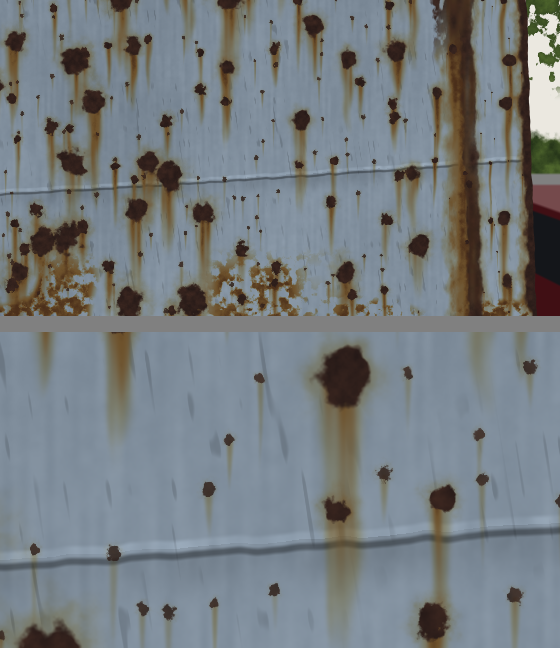
Top, the full canvas; bottom, a detail of the centre.
A Shadertoy shader for this texture:

```glsl
float hash(vec2 p) {
    vec3 q = fract(p.xyx * 0.1031);
    q += dot(q, q.yzx + 33.33);
    return fract((q.x + q.y) * q.z);
}

float noise(vec2 p) {
    vec2 i = floor(p), f = fract(p);
    f = f * f * (3.0 - 2.0 * f);
    return mix(mix(hash(i), hash(i + vec2(1, 0)), f.x),
               mix(hash(i + vec2(0, 1)), hash(i + vec2(1, 1)), f.x), f.y);
}

float fbm(vec2 p) {
    float sum = 0.0, amp = 0.533;
    for (int i = 0; i < 4; i++) {
        sum += amp * noise(p);
        p = p * 2.03 + 17.3;
        amp *= 0.5;
    }
    return sum;
}

float cover(float a, float b) { return 1.0 - (1.0 - a) * (1.0 - b); }

// Scattered scabs with drips below them: x = dark scab, y = stain
vec2 rustSpots(vec2 p, vec2 cell, float size, float share, float drip, float seed) {
    vec2 rust = vec2(0.0), home = floor(p / cell);
    float ragged = (fbm(p * 1.6 / size + seed) - 0.5) * 1.3;
    float strands = mix(0.4, 1.2, noise(vec2(p.x * 95.0, p.y * 4.0 + seed)));
    float sway = (noise(vec2(p.x * 9.0, p.y * 14.0) + seed) - 0.5) * size * 0.4;
    for (int row = -1; row <= 2; row++)
    for (int col = -1; col <= 1; col++) {
        vec2 id = home + vec2(col, row), key = id + 50.0 + seed;
        float columnShare = share * mix(0.45, 1.4, hash(vec2(key.x, seed)));
        if (hash(key) > columnShare) continue;
        vec2 jitter = vec2(hash(key + 11.7), hash(key + 23.1));
        vec2 centre = (id + 0.15 + 0.7 * jitter) * cell;
        float radius = size * mix(0.55, 1.0, hash(key + 37.9));
        radius *= mix(1.0, 0.45, smoothstep(1.25, 1.45, centre.x));
        vec2 d = p - centre;
        float dist = length(d * vec2(1.0, 0.88)) / radius + ragged;
        float fall = clamp(-d.y / (drip * mix(0.45, 1.0, hash(key + 5.3))), 0.0, 1.0);
        float across = (d.x + sway) / (radius * mix(0.95, 0.5, fall));
        float streak = exp(-across * across * 1.3) * pow(1.0 - fall, 0.8);
        streak *= smoothstep(0.6, -0.4, d.y / radius) * strands;
        float halo = 0.6 * exp(-0.55 * dist * dist);
        rust.x = max(rust.x, smoothstep(1.12, 0.8, dist));
        rust.y = cover(rust.y, clamp(max(streak, halo), 0.0, 1.0));
    }
    return rust;
}

vec3 paintedMetal(vec2 p) {
    float light = 0.5 + 0.7 * (fbm(p * vec2(2.5, 1.8)) - 0.5);
    light += 0.22 * (0.5 - p.y) + 0.12 * (p.x - 0.7);
    vec3 paint = mix(vec3(0.42, 0.47, 0.52), vec3(0.56, 0.62, 0.68), clamp(light, 0.0, 1.0));
    paint += 0.035 * (noise(vec2(p.x * 110.0, p.y * 9.0)) - 0.5);
    paint += 0.03 * (fbm(p * 60.0) - 0.5);
    float scuffs = smoothstep(0.8, 0.95, noise(vec2(p.x * 130.0 + p.y * 20.0, p.y * 22.0)));
    return paint * (1.0 - 0.13 * scuffs * smoothstep(0.4, 0.65, noise(p * 6.0)));
}

// Raised seam with a lit top and a thin shadow below
vec3 addWeld(vec3 base, vec2 p) {
    float seam = 0.392 + 0.055 * p.x + 0.006 * p.x * p.x;
    float d = p.y - seam + 0.004 * (noise(vec2(p.x * 45.0, 3.0)) - 0.5);
    float bead = smoothstep(0.009, 0.003, abs(d - 0.002));
    float shade = smoothstep(0.006, 0.001, abs(d + 0.008));
    float smudge = smoothstep(-0.07, -0.01, d) * step(d, 0.0) * fbm(p * vec2(30.0, 12.0));
    base *= 1.0 - 0.18 * smudge;
    base = mix(base, base * 1.13 + 0.02, bead * mix(0.35, 1.0, noise(p * 55.0)));
    return base * (1.0 - 0.32 * shade);
}

vec3 rustOver(vec3 base, vec2 rust, vec2 p) {
    float grain = fbm(p * 70.0);
    vec3 tan_ = base * vec3(0.94, 0.87, 0.70);
    vec3 ochre = vec3(0.43, 0.32, 0.17);
    vec3 brown = vec3(0.29, 0.18, 0.10);
    vec3 scab = mix(vec3(0.13, 0.09, 0.085), vec3(0.25, 0.16, 0.13), grain);
    vec3 col = mix(base, tan_, smoothstep(0.02, 0.35, rust.y));
    col = mix(col, ochre, smoothstep(0.25, 0.75, rust.y));
    col = mix(col, brown, smoothstep(0.65, 1.0, rust.y + 0.3 * (grain - 0.5)));
    return mix(col, scab, rust.x);
}

// Garden and red car seen past the panel
vec3 outdoors(vec2 p) {
    float leaves = fbm(p * 32.0);
    vec3 green = mix(vec3(0.09, 0.14, 0.07), vec3(0.36, 0.46, 0.20), leaves);
    vec3 sky = vec3(0.92, 0.91, 0.88);
    float canopy = smoothstep(0.47, 0.56, leaves + 0.9 * (p.y - 0.86));
    vec3 col = mix(sky, green, canopy * smoothstep(0.68, 0.76, p.y));
    col = mix(green, col, smoothstep(0.55, 0.58, p.y + 0.06 * (leaves - 0.5)));
    col = mix(vec3(0.50, 0.50, 0.50), col, smoothstep(0.445, 0.455, p.y));
    col = mix(vec3(0.46, 0.29, 0.30), col, smoothstep(0.41, 0.42, p.y));
    float roof = 0.355 - 0.35 * (p.x - 1.7);
    col = mix(vec3(0.25, 0.06, 0.08), col, smoothstep(roof - 0.006, roof + 0.006, p.y));
    float window = smoothstep(0.11, 0.10, abs(p.y - 0.23 + 0.5 * (p.x - 1.72)));
    window *= smoothstep(roof - 0.02, roof - 0.03, p.y);
    return mix(col, vec3(0.08, 0.085, 0.10), window);
}

void mainImage(out vec4 fragColor, in vec2 fragCoord) {
    vec2 p = fragCoord / iResolution.y;
    p.x *= 1.7778 * iResolution.y / iResolution.x;
    float rough = fbm(p * vec2(34.0, 22.0)) - 0.5;

    // Scattered rust, large to small
    vec2 big = rustSpots(p, vec2(0.17, 0.19), 0.043, 0.56, 0.36, 3.0);
    vec2 medium = rustSpots(p, vec2(0.10, 0.13), 0.019, 0.36, 0.25, 71.0);
    vec2 small = rustSpots(p, vec2(0.047, 0.06), 0.0075, 0.25, 0.11, 139.0);
    vec2 rust = vec2(max(big.x, max(medium.x, small.x * 0.8)),
                     cover(big.y, cover(medium.y * 0.85, small.y * 0.5)));

    // Speckled patches near the bottom
    float patches = smoothstep(0.5, 0.68, noise(p * vec2(5.0, 7.0) + 4.0)) * smoothstep(0.24, 0.1, p.y);
    rust.y = cover(rust.y, patches * smoothstep(0.4, 0.62, fbm(p * 42.0)) * 0.85);

    // Rusted rib and its stain
    float rib = p.x - 1.512 + 0.035 * p.y;
    float upper = smoothstep(0.78, 0.95, p.y);
    float ribScab = smoothstep(0.026, 0.015, abs(rib) + rough * 0.025);
    ribScab = max(ribScab, upper * smoothstep(0.055, 0.03, abs(rib + 0.05) + rough * 0.14));
    float ribStain = smoothstep(0.085, 0.015, abs(rib + 0.025) + rough * 0.05);
    ribStain *= mix(0.45, 1.0, noise(vec2(p.x * 60.0, p.y * 4.0)));
    rust.x = max(rust.x, ribScab * mix(0.55, 1.0, noise(p * vec2(50.0, 14.0))));
    rust.y = cover(rust.y, ribStain);

    // Corroded right edge
    float edge = p.x - 1.703 + 0.032 * p.y + rough * 0.008;
    rust.x = max(rust.x, smoothstep(-0.032, -0.018, edge + rough * 0.025));
    rust.y = cover(rust.y, 0.6 * smoothstep(-0.06, -0.02, edge + rough * 0.04));

    vec3 panel = rustOver(addWeld(paintedMetal(p), p), rust, p);
    vec3 col = mix(panel, outdoors(p), smoothstep(-0.002, 0.002, edge));
    fragColor = vec4(col, 1.0);
}
```
